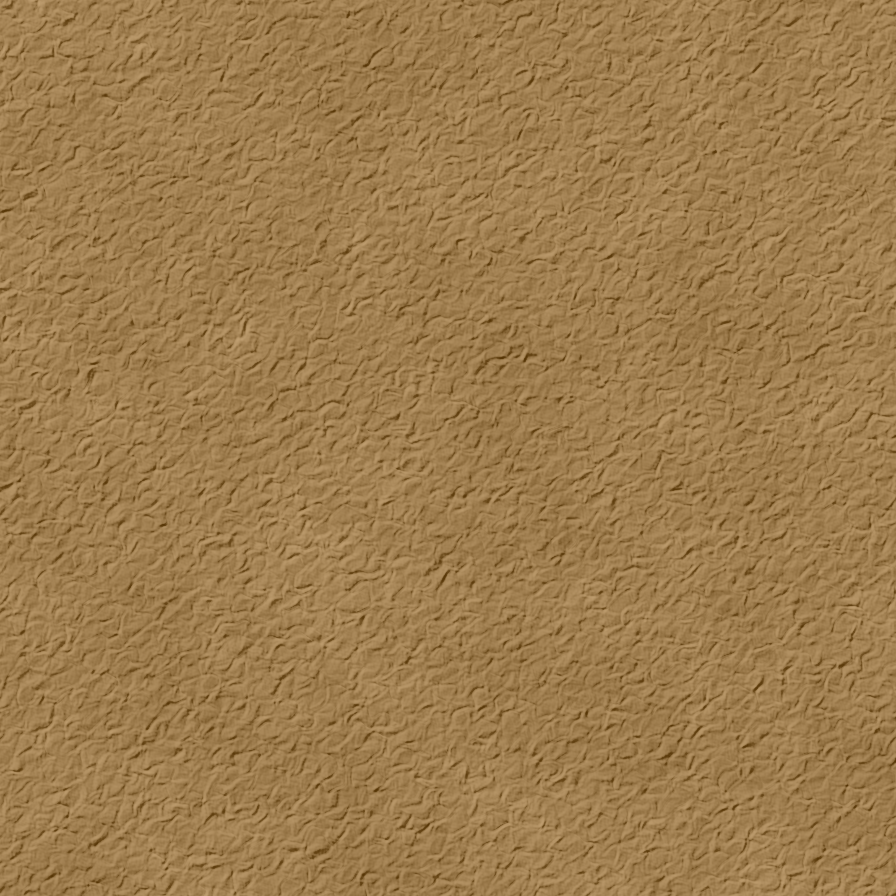
Write a three.js fragment shader that draws this texture.

```glsl
// Rough ochre plaster: a warped height field of folds and small bumps,
// embossed by light from the upper left so that the creases show as thin,
// dark, slanted strokes with a paler lip below them.
#define MID_COLOR vec3(0.626, 0.496, 0.313)
#define TONE_STEP vec3(0.050, 0.050, 0.051)
#define GRAIN_DIR vec2(0.80, 0.60)
#define GRAIN_STRETCH 0.74
#define FOLD_FREQ 56.0
#define BUMP_FREQ 108.0
#define FINE_FREQ 215.0
#define WARP_FREQ 72.0
#define WARP_SIZE 0.0085
#define EMBOSS_STEP 0.0031
#define EMBOSS_GAIN 5.3

varying vec2 vUv;

// Random unit vector for a lattice cell
vec2 hashDirection(vec2 cell) {
  vec3 k = fract(cell.xyx * vec3(0.1031, 0.1030, 0.0973));
  k += dot(k, k.yzx + 33.33);
  float angle = 6.28318 * fract((k.x + k.y) * k.z);
  return vec2(cos(angle), sin(angle));
}

// Gradient noise, about -0.7 to 0.7
float gradientNoise(vec2 p) {
  vec2 cell = floor(p);
  vec2 f = fract(p);
  vec2 blend = f * f * f * (f * (f * 6.0 - 15.0) + 10.0);
  vec2 right = vec2(1.0, 0.0);
  vec2 up = vec2(0.0, 1.0);
  float a = dot(hashDirection(cell), f);
  float b = dot(hashDirection(cell + right), f - right);
  float c = dot(hashDirection(cell + up), f - up);
  float d = dot(hashDirection(cell + 1.0), f - 1.0);
  return mix(mix(a, b, blend.x), mix(c, d, blend.x), blend.y);
}

// Narrow valley along the zero line of the noise, flat farther away
float fold(float n) {
  return 1.0 - exp(-6.0 * sqrt(n * n + 0.0006));
}

// Plaster height: wrinkled folds, lumps, fine bumps and grit
float plasterHeight(vec2 p) {
  vec2 along = GRAIN_DIR;
  vec2 across = vec2(-along.y, along.x);
  vec2 q = vec2(dot(p, along) * GRAIN_STRETCH, dot(p, across)) + 3.0;
  q += WARP_SIZE * vec2(gradientNoise(q * WARP_FREQ),
                        gradientNoise(q * WARP_FREQ + 71.3));
  float height = 0.48 * fold(gradientNoise(q * FOLD_FREQ));
  height += 0.58 * gradientNoise(q * BUMP_FREQ + 17.7);
  height += 0.32 * gradientNoise(q * FINE_FREQ + 41.9);
  height += 0.13 * gradientNoise(p * FINE_FREQ * 1.6 + 23.5);
  return height;
}

void main() {
  // Slope seen along the light, toward the lower right
  vec2 lightStep = 0.5 * EMBOSS_STEP * vec2(0.64, -0.77);
  float slope = plasterHeight(vUv + lightStep) - plasterHeight(vUv - lightStep);

  // Small patches of calmer and rougher surface
  float roughness = mix(0.78, 1.26,
    smoothstep(-0.4, 0.4, gradientNoise(vUv * 34.0 + 9.1)));
  float tone = EMBOSS_GAIN * roughness * slope;

  // Soft highlights, deep shadow in the steepest creases
  float highlight = max(tone, 0.0);
  float shadow = max(-tone, 0.0);
  shadow += 1.2 * smoothstep(1.3, 2.5, shadow);
  tone = highlight / (1.0 + 0.28 * highlight) - min(shadow, 5.4);

  // Faint broad stains
  tone += 0.60 * gradientNoise(vUv * 5.0 + 2.6);
  tone += 0.50 * gradientNoise(vUv * 13.0 + 5.4);
  tone += 0.50 * gradientNoise(vUv * 31.0 + 8.2);

  gl_FragColor = vec4(MID_COLOR + TONE_STEP * tone, 1.0);
}
```
